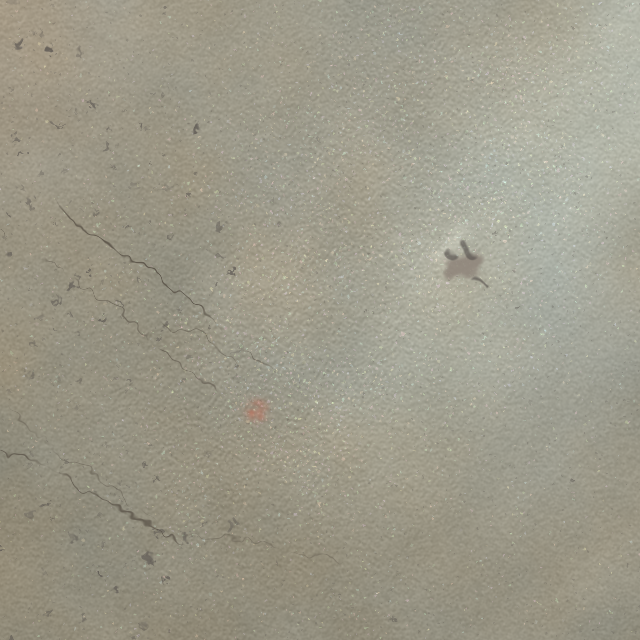
This texture is drawn by a WebGL 1 fragment shader. Its source:

```glsl
precision highp float;
uniform vec2 u_resolution;

const vec3 EARTH = vec3(0.570, 0.548, 0.478);
const vec3 CEMENT = vec3(0.618, 0.610, 0.553);
const vec3 TAN = vec3(0.650, 0.600, 0.515);
const vec3 SHEEN = vec3(0.715, 0.728, 0.675);
const vec3 STAIN = vec3(0.345, 0.325, 0.310);
const vec3 CRACK = vec3(0.330, 0.300, 0.260);

float hash(vec2 p) {
  vec3 q = fract(vec3(p.xyx) * 0.1031);
  q += dot(q, q.yzx + 33.33);
  return fract((q.x + q.y) * q.z);
}

float noise(vec2 p) {
  vec2 i = floor(p), f = fract(p);
  f = f * f * (3.0 - 2.0 * f);
  return mix(mix(hash(i), hash(i + vec2(1.0, 0.0)), f.x),
             mix(hash(i + vec2(0.0, 1.0)), hash(i + 1.0), f.x), f.y);
}

float fbm(vec2 p) {
  float sum = 0.0, amp = 0.5;
  for (int i = 0; i < 4; i++) {
    sum += amp * noise(p);
    p = mat2(1.6, 1.2, -1.2, 1.6) * p + 17.3;
    amp *= 0.5;
  }
  return sum / 0.9375;
}

vec2 rotate(vec2 p, float a) {
  float c = cos(a), s = sin(a);
  return vec2(c * p.x - s * p.y, s * p.x + c * p.y);
}

float segment(vec2 p, vec2 a, vec2 b) {
  vec2 d = b - a;
  return length(p - a - d * clamp(dot(p - a, d) / dot(d, d), 0.0, 1.0));
}

float glow(float d, float radius) {
  return exp(-d * d / (radius * radius));
}

// One ragged blob per occupied cell: x = coverage, y = random tint
vec2 blobs(vec2 p, float scale, float chance, float ragged, float seed) {
  vec2 q = p * scale + seed;
  q += 0.25 * (vec2(noise(q * 2.7), noise(q * 2.7 + 41.0)) - 0.5);
  q += ragged * (vec2(noise(q * 8.0), noise(q * 8.0 + 23.0)) - 0.5);
  vec2 cell = floor(q);
  vec2 offset = vec2(hash(cell + 3.1), hash(cell + 8.7)) - 0.5;
  vec2 d = rotate(fract(q) - 0.5 - 0.36 * offset, 6.28 * hash(cell + 5.3));
  float radius = mix(0.16, 0.36, hash(cell + 12.9));
  float shape = 1.0 - smoothstep(radius * 0.3, radius, length(d * vec2(1.0, 1.3)));
  return vec2(shape * step(hash(cell + 21.7), chance), hash(cell + 31.3));
}

// Broken, wandering hairline between two points
float crack(vec2 p, vec2 a, vec2 b, float width, float pixel) {
  vec2 dir = normalize(b - a);
  float along = dot(p - a, dir), span = length(b - a);
  float across = dot(p - a, vec2(-dir.y, dir.x));
  across += 0.05 * (fbm(vec2(along * 14.0, a.y * 37.0)) - 0.5);
  across += 0.012 * (noise(p * 85.0) - 0.5);
  float thickness = width * (0.3 + noise(vec2(along * 45.0, a.x * 19.0 + 4.0)));
  float ends = smoothstep(0.0, 0.04, along) * (1.0 - smoothstep(span - 0.06, span, along));
  float gaps = smoothstep(0.12, 0.5, noise(vec2(along * 30.0, a.y * 53.0)));
  return ends * gaps * (1.0 - smoothstep(thickness - pixel, thickness + pixel, abs(across)));
}

void main() {
  float side = min(u_resolution.x, u_resolution.y);
  vec2 p = gl_FragCoord.xy / side;
  float pixel = 0.8 / side;
  float cloud = fbm(p * 5.0);

  // Broad tones and the diagonal sheen
  vec3 color = mix(EARTH, CEMENT, smoothstep(0.15, 0.9, p.x * 0.5 + p.y * 0.68 + 0.3 * (cloud - 0.5)));
  color = mix(color, TAN, 0.95 * glow(length((p - vec2(0.0, 0.94)) * vec2(1.0, 0.8)), 0.2));
  float band = segment(p, vec2(0.55, 0.40), vec2(1.05, 0.95));
  float sheen = glow(band, 0.18) * smoothstep(0.25, 1.0, p.x) * (0.4 + 0.85 * cloud);
  color = mix(color, SHEEN, clamp(sheen, 0.0, 0.8));
  color += 0.03 * glow(length(p - vec2(0.42, 0.57)), 0.09);
  vec2 drag = rotate(p, -0.87);
  color += 0.045 * smoothstep(0.3, 0.9, p.x) * (fbm(drag * vec2(3.0, 17.0)) - 0.5);
  color += 0.06 * (fbm(p * 11.0 + 9.0) - 0.5);
  color += vec3(0.04, 0.0, -0.04) * (fbm(p * 7.0 + 61.0) - 0.5);

  // Sharp sandy relief lit from the upper left
  vec2 light = vec2(-0.0011, 0.0013);
  vec2 sand = rotate(p, 0.6) + 2.0;
  float relief = noise((sand - light) * 235.0) - noise((sand + light) * 235.0);
  float grit = glow(segment(p, vec2(0.42, 0.36), vec2(0.72, 0.80)), 0.25);
  color += relief * (0.04 + 0.03 * grit);
  color += 0.045 * (noise(rotate(p, 1.1) * 310.0) - 0.5);

  // Pale, faintly iridescent grains in drifts
  float patches = smoothstep(0.3, 0.7, fbm(p * 10.0 + 25.0));
  for (int i = 0; i < 3; i++) {
    float layer = float(i);
    float chance = 0.04 + 0.42 * grit * (0.2 + patches);
    vec2 grain = blobs(rotate(p, 0.5 + layer * 0.7), 88.0 + layer * 24.0, chance, 0.2, 70.0 + layer * 57.0);
    vec3 tint = 0.5 + 0.5 * cos(6.283 * (grain.y * 5.0 + vec3(0.0, 0.33, 0.67)));
    color += grain.x * (0.095 + 0.06 * (tint - 0.5)) * (0.35 + 0.9 * grain.y);
  }

  // Dark pits and clustered stains
  float pits = blobs(rotate(p, 0.3), 120.0, 0.09, 0.2, 210.0).x;
  color = mix(color, STAIN, 0.25 * pits);
  float leftSide = 1.0 - smoothstep(0.2, 0.5, p.x);
  float cluster = smoothstep(0.42, 0.62, fbm(p * 6.0 + 3.0));
  vec2 stain = blobs(rotate(p, 0.9), 29.0, 0.30 * leftSide * cluster, 0.4, 130.0);
  color = mix(color, STAIN, stain.x * (0.2 + 0.55 * stain.y));
  vec2 speck = blobs(rotate(p, 0.2), 56.0, 0.008 + 0.06 * leftSide, 0.35, 310.0);
  color = mix(color, STAIN, speck.x * (0.15 + 0.4 * speck.y));

  // Hairline cracks running down to the right
  float lines = 0.80 * crack(p, vec2(0.08, 0.69), vec2(0.45, 0.40), 0.0013, pixel);
  lines = max(lines, 0.55 * crack(p, vec2(-0.03, 0.66), vec2(0.40, 0.35), 0.0011, pixel));
  lines = max(lines, 0.45 * crack(p, vec2(0.13, 0.57), vec2(0.40, 0.42), 0.0010, pixel));
  lines = max(lines, 0.70 * crack(p, vec2(-0.04, 0.32), vec2(0.32, 0.15), 0.0012, pixel));
  lines = max(lines, 0.40 * crack(p, vec2(0.00, 0.37), vec2(0.26, 0.18), 0.0010, pixel));
  lines = max(lines, 0.35 * crack(p, vec2(0.28, 0.17), vec2(0.60, 0.12), 0.0010, pixel));
  color = mix(color, CRACK, lines);

  // Chipped dent with a bright rim
  vec2 chip = p + 0.012 * (vec2(noise(p * 60.0), noise(p * 60.0 + 7.0)) - 0.5);
  color += 0.06 * glow(segment(chip, vec2(0.69, 0.60), vec2(0.72, 0.635)), 0.013);
  float hollow = segment(chip, vec2(0.708, 0.582), vec2(0.738, 0.588));
  color = mix(color, vec3(0.56, 0.52, 0.48), 0.85 * (1.0 - smoothstep(0.010, 0.022, hollow)));
  float edge = min(segment(chip, vec2(0.722, 0.622), vec2(0.738, 0.598)),
                   segment(chip, vec2(0.704, 0.607), vec2(0.709, 0.601)));
  edge = min(edge, segment(chip, vec2(0.738, 0.568), vec2(0.760, 0.550)) + 0.002);
  color = mix(color, STAIN, 0.65 * (1.0 - smoothstep(0.002, 0.007, edge)));

  // Small red smudge
  float smudge = glow(length(p - vec2(0.402, 0.358)), 0.015) * (0.2 + 0.9 * noise(p * 110.0));
  color = mix(color, vec3(0.80, 0.40, 0.31), 0.75 * smudge);

  gl_FragColor = vec4(color, 1.0);
}
```
